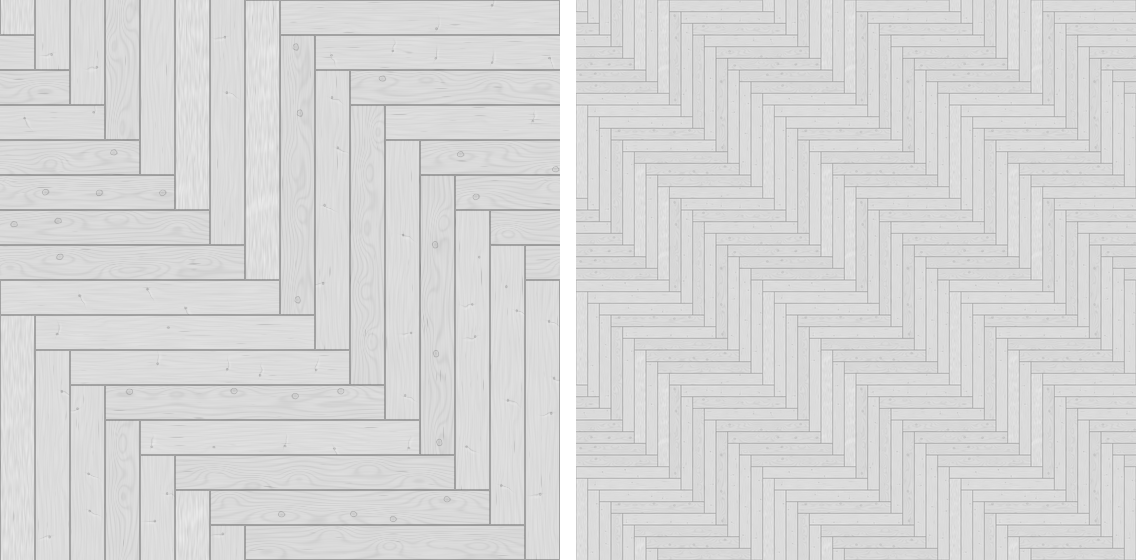
Left: one tile. Right: repeated 3 by 3.
Reproduce this texture procedurally as a three.js fragment shader.

```glsl
// Pale grey wooden planks in a stepped herringbone, each with its own grain and knots.
varying vec2 vUv;

float hash(float n) {
  return fract(sin(n * 12.9898 + 4.137) * 43758.545);
}

vec2 gradientAt(vec2 cell) {
  float angle = 6.2832 * fract(sin(dot(cell, vec2(127.1, 311.7))) * 43758.545);
  return vec2(cos(angle), sin(angle));
}

float gradientNoise(vec2 p) {
  vec2 i = floor(p), f = p - i;
  vec2 w = f * f * f * (f * (f * 6.0 - 15.0) + 10.0);
  vec2 e = vec2(1.0, 0.0);
  float low = mix(dot(gradientAt(i), f), dot(gradientAt(i + e), f - e), w.x);
  float high = mix(dot(gradientAt(i + e.yx), f - e.yx), dot(gradientAt(i + 1.0), f - 1.0), w.x);
  return mix(low, high, w.y);
}

// Brightness of one plank: q.x runs 0..8 along it, q.y runs 0..1 across it.
float woodTone(vec2 q, float id, float figured, float brushed) {
  vec2 seed = vec2(id * 13.0, id * 7.0);
  float plain = (1.0 - figured) * (1.0 - brushed);
  float rings = 6.5 * q.y + 2.2 * gradientNoise(q * vec2(0.4, 1.2) + seed);
  float marks = 0.0;

  // Knots bend the rings; plain planks also get slanted branch strokes.
  for (int k = 0; k < 5; k++) {
    float n = id * 5.0 + float(k) + 40.0;
    vec2 center = vec2((float(k) + 0.15 + 0.7 * hash(n)) * 1.6, 0.15 + 0.7 * hash(n + 200.5));
    vec2 d = q - center;
    float size = hash(n + 400.7);
    vec2 reach = mix(vec2(0.3, 0.12), vec2(0.4 + 0.5 * size, 0.24), figured);
    vec2 e = d / reach;
    rings += mix(0.7, 3.0, figured) * exp(-dot(e, e));

    // Thin dark rim with a paler heart and a small dark pith.
    float large = figured * step(0.65, size);
    float radius = mix(0.02, 0.075, large);
    float r = length(d * vec2(0.85, 1.0)) + 0.025 * gradientNoise(d * 9.0 + seed);
    float present = max(large, plain * step(0.3, size));
    marks += present * 0.13 * exp(-pow((r - radius) / 0.016, 2.0));
    marks += present * 0.06 * (1.0 - smoothstep(0.0, radius, r));

    float side = hash(n + 600.2) < 0.5 ? -1.0 : 1.0;
    float stroke = d.x - side * (0.3 * d.y + 0.6 * d.y * d.y) - 0.08 * gradientNoise(q * 5.0 + seed);
    float fade = plain * step(0.4, size) * exp(-pow((d.y - side * 0.12) / 0.17, 2.0));
    marks += fade * 0.07 * exp(-pow(stroke / 0.016, 2.0));
    marks -= fade * 0.025 * exp(-pow((stroke - 0.05) / 0.035, 2.0));
  }

  // Growth rings, long fibres and faint shading.
  float line = pow(0.5 + 0.5 * sin(6.2832 * rings), 3.0);
  float fibre = gradientNoise(vec2(q.x * 1.2, q.y * 19.0 + rings) + seed);
  float cloud = gradientNoise(q * vec2(0.9, 1.6) + seed + 31.0);
  float tone = 0.864 + 0.006 * (hash(id + 9.1) - 0.5) - 0.008 * figured + 0.009 * brushed;
  tone -= mix(0.013, 0.034, figured) * line;
  tone += 0.026 * fibre + 0.008 * cloud;

  // Brushed planks show fine long pores and a few whitish cross bands.
  float band = smoothstep(0.2, 0.5, gradientNoise(vec2(q.x * 1.4 + 0.5 * q.y, q.y * 0.8) + seed + 57.0));
  float pores = gradientNoise(vec2(q.x * 2.5, q.y * 16.0 + 0.7 * rings) + seed + 83.0);
  tone += brushed * (0.06 * pores + 0.022 * band);

  // Short, thin dark splits along the grain.
  float split = gradientNoise(vec2(q.x * 1.3, q.y * 15.0 + 0.4 * rings) + seed + 19.0);
  tone -= 0.09 * smoothstep(0.42, 0.62, split);
  return clamp(tone - marks, 0.5, 0.95);
}

void main() {
  // Sixteen cells each way, counted from the upper left.
  vec2 p = vec2(vUv.x, 1.0 - vUv.y) * 16.0;
  vec2 cell = floor(p), f = p - cell;
  float row = mod(cell.y, 16.0), column = mod(cell.x, 16.0);

  // Each row holds one flat plank and each column one upright plank, eight cells long.
  float flatStart = mod(column - row + 8.0, 16.0);
  bool flatPlank = flatStart < 7.5;
  vec2 q = flatPlank ? vec2(flatStart + f.x, f.y)
                     : vec2(mod(row - column + 7.0, 16.0) + f.y, f.x);
  float id = flatPlank ? row : 16.0 + column;

  // Sort the planks into figured, brushed and plain wood.
  bool figured = flatPlank
    ? row == 2.0 || abs(row - 5.5) < 2.0 || (row > 10.5 && row != 12.0)
    : column == 3.0 || (abs(column - 10.0) < 2.5 && mod(column, 2.0) < 0.5);
  bool brushed = !flatPlank && (column == 0.0 || column == 5.0 || column == 7.0);
  float wood = woodTone(q, id, float(figured), float(brushed));

  // Hairline joint centred on the plank borders.
  float edge = min(min(q.x, 8.0 - q.x), min(q.y, 1.0 - q.y));
  float tone = mix(0.23, wood, smoothstep(0.0, 0.024, edge));
  gl_FragColor = vec4(vec3(tone), 1.0);
}
```
